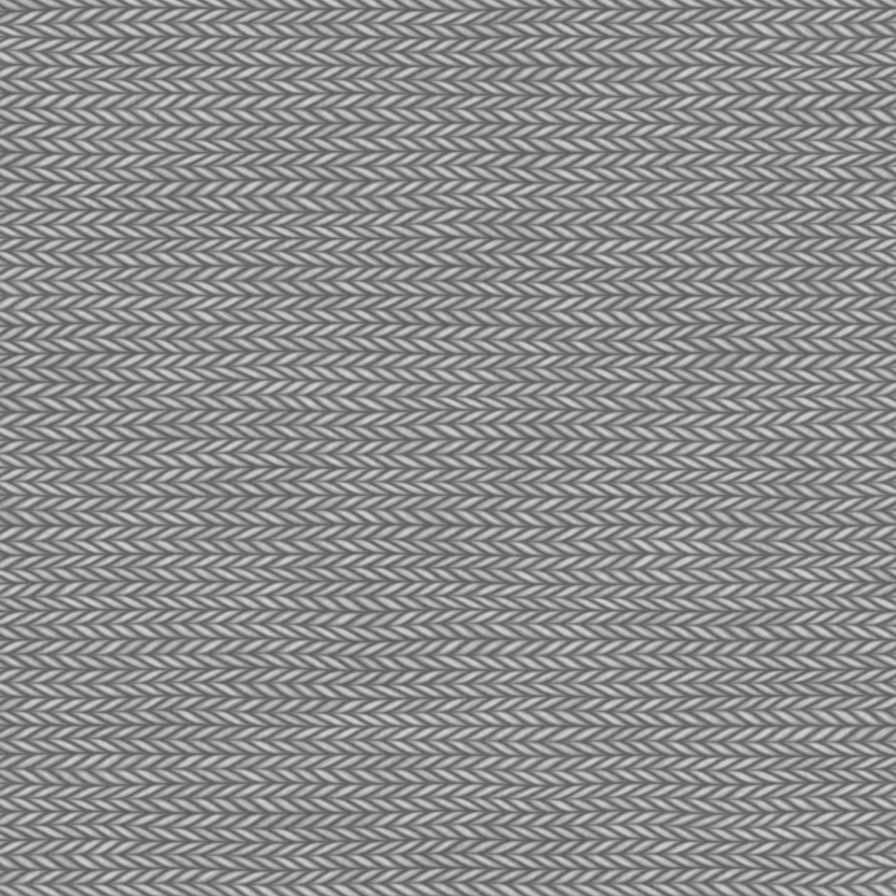
A WebGL 2 fragment shader for this texture:

```glsl
#version 300 es
precision highp float;
// Grey knitted fabric: rows of slanted yarn stitches leaning alternately left and right.

#define STITCHES 45.0      // stitches across
#define ROWS 62.5          // stitch rows down
#define ROW_PHASE 0.65     // offset of the first row
#define SLANT 1.4          // sideways shift of a stitch over one row
#define WOBBLE 0.34        // unevenness of the rows
#define STITCH_WEAR 0.22   // brightness change between stitches
#define FIBRE 0.15         // strength of the fine strands
#define JOIN 0.22          // yarn left showing where a pair of rows meets
#define GROOVE vec3(0.38)
#define YARN vec3(0.785)

uniform vec2 u_resolution;
out vec4 fragColor;

float hash(vec2 p) {
    vec3 k = fract(vec3(p.xyx) * 0.1031);
    k += dot(k, k.yzx + 33.33);
    return fract((k.x + k.y) * k.z);
}

float noise(vec2 p) {
    vec2 cell = floor(p);
    vec2 f = fract(p);
    f = f * f * (3.0 - 2.0 * f);
    float low = mix(hash(cell), hash(cell + vec2(1, 0)), f.x);
    float high = mix(hash(cell + vec2(0, 1)), hash(cell + vec2(1, 1)), f.x);
    return mix(low, high, f.y);
}

// Height of the yarn at a point given in stitches and rows, from 0 to about 1.
float knit(vec2 p) {
    float row = floor(p.y);
    float pair = floor(row * 0.5 + 0.25);
    float v = fract(p.y) - 0.5;
    float lean = mod(row, 2.0) < 0.5 ? 1.0 : -1.0;

    // Shear the row, flattening the stitch ends into a slight S
    float along = p.x + lean * SLANT * v * (0.85 + 0.6 * v * v);
    along += 0.4 * (hash(vec2(pair, 7.0)) - 0.5);
    float stitch = floor(along);
    float u = fract(along) - 0.5;

    // Rounded strand, pinched at the grooves and joined inside each pair of rows
    float across = pow(max(0.5 + 0.5 * cos(6.28318 * u), 0.0), 0.75);
    float pinch = lean * v > 0.0 ? 1.0 - JOIN : 1.0;
    float ends = 1.0 - pinch * pow(abs(2.0 * v), 3.0);
    float body = across * ends;

    // Light from above, with worn stitches and fine strands
    body *= 1.0 - 0.28 * v;
    body *= 1.0 + STITCH_WEAR * (hash(vec2(stitch, row)) - 0.5);
    float strands = noise(vec2(u * 7.0 + stitch * 11.0, v * 2.0 + row * 5.0));
    return body * (1.0 + 2.0 * FIBRE * (strands - 0.5));
}

void main() {
    vec2 uv = gl_FragCoord.xy / u_resolution;
    vec2 p = vec2(uv.x, 1.0 - uv.y) * vec2(STITCHES, ROWS);
    p.y -= ROW_PHASE;

    // Uneven tension bends rows and shifts stitches
    vec2 bend = vec2(noise(p * vec2(0.3, 0.5) + 40.0), noise(p * vec2(0.22, 0.35)));
    p += WOBBLE * (bend - 0.5);

    // Average four samples for smooth edges
    vec2 texel = vec2(STITCHES, ROWS) / u_resolution;
    float height = 0.0;
    for (int i = 0; i < 4; i++) {
        vec2 offset = vec2(i % 2, i / 2) - 0.5;
        height += 0.25 * knit(p + 0.8 * offset * texel);
    }

    // Broad patches of wear and a little grain
    float patches = noise(p * vec2(0.15, 0.3) + 90.0) - 0.5;
    float grain = noise(p * vec2(6.0, 4.0)) - 0.5;
    vec3 color = mix(GROOVE, YARN, clamp(height, 0.0, 1.0));
    color += 0.02 * patches + 0.05 * grain;
    fragColor = vec4(color, 1.0);
}
```
